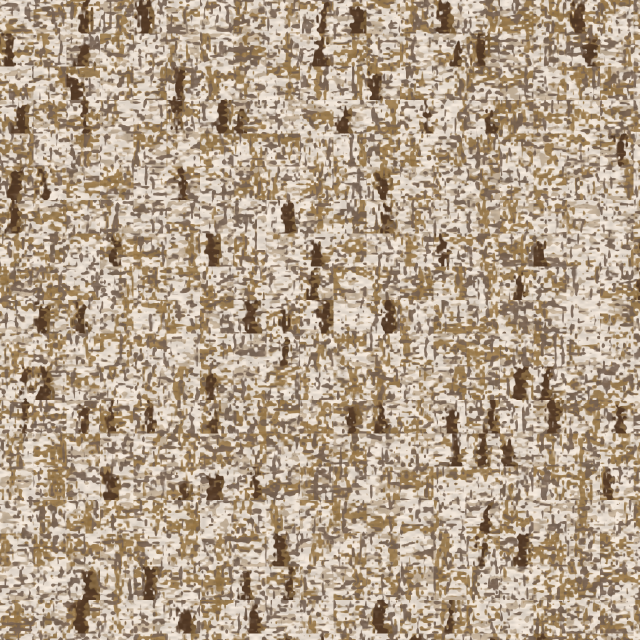
Reproduce this texture procedurally as a Shadertoy shader.

```glsl
float hash(vec2 p) {
    vec3 q = fract(vec3(p.xyx) * 0.1031);
    q += dot(q, q.yzx + 33.33);
    return fract((q.x + q.y) * q.z);
}

float noise(vec2 p) {
    vec2 i = floor(p), f = fract(p);
    f = f * f * (3.0 - 2.0 * f);
    return mix(mix(hash(i), hash(i + vec2(1, 0)), f.x),
               mix(hash(i + vec2(0, 1)), hash(i + vec2(1, 1)), f.x), f.y);
}

// Soft threshold broken up by the thread grain
float rough(float value, float grain) {
    return smoothstep(-0.12, 0.12, value + grain);
}

vec3 fabric(vec2 p) {
    const vec3 cream = vec3(0.93, 0.885, 0.835);
    const vec3 beige = vec3(0.75, 0.67, 0.57);
    const vec3 ochre = vec3(0.59, 0.46, 0.27);
    const vec3 umber = vec3(0.47, 0.39, 0.33);
    const vec3 darkBrown = vec3(0.33, 0.23, 0.15);

    // Square patches, each with its own random layout
    vec2 cell = floor(p * 19.2), f = fract(p * 19.2);
    vec2 r = vec2(hash(cell + 3.0), hash(cell + 71.0));
    vec2 s = vec2(hash(cell + 137.0), hash(cell + 211.0));
    vec2 q = p + r * 9.0;
    float weft = (noise(p * vec2(170, 250)) - 0.5) * 0.9;
    float warp = (noise(p * vec2(250, 150) + 50.0) - 0.5) * 0.9;
    float cloud = noise(q * vec2(30, 40));

    // Beige horizontal wash
    float streak = 0.6 * noise(q * vec2(35, 170)) + 0.4 * noise(q * vec2(90, 200));
    vec3 col = mix(cream, beige, 0.85 * rough(streak + 0.5 * cloud - 0.85, weft));

    // Ochre bands across and along each patch
    float across = 0.11 - abs(f.y - r.y) + 0.5 * (noise(q * vec2(40, 120)) - 0.5);
    across -= 0.35 * step(0.62, s.x);
    col = mix(col, ochre, 0.88 * rough(across, weft));
    float along = 0.08 - abs(f.x - s.y) + 0.5 * (noise(q * vec2(140, 25) + 20.0) - 0.5);
    along -= 0.35 * step(0.65, fract(s.x * 7.0));
    col = mix(col, ochre, 0.88 * rough(along, warp));

    // Broken umber scratches in both directions
    float dashes = noise(q * vec2(45, 190) + 40.0) + 0.3 * cloud - 0.99;
    col = mix(col, umber, 0.9 * rough(dashes, weft));
    float scratches = noise(q * vec2(190, 30) + 60.0) - 0.3 * cloud - 0.72;
    col = mix(col, umber, 0.9 * rough(scratches, warp));

    // Dark upright blocks, some tapering upwards, with an ochre flank
    float halfWidth = mix(0.10, 0.25, s.x) * mix(1.0, 0.35 + 0.65 * f.y, step(0.5, r.y));
    float side = f.x - mix(0.25, 0.8, s.y);
    float block = min(halfWidth - abs(side), f.y - 0.3 * fract(s.x * 5.0));
    block = 2.2 * block + 0.35 * (noise(q * vec2(120, 40) + 80.0) - 0.5);
    float flank = rough(side * 2.5 - 0.3 + 0.4 * (cloud - 0.5), weft);
    vec3 blockColor = mix(darkBrown, ochre * 0.9, 0.75 * flank);
    blockColor += 0.16 * max(weft, 0.0);
    col = mix(col, blockColor, step(0.75, r.x) * rough(block, 0.7 * warp));

    // Fine thread relief
    return col * (0.90 + 0.15 * noise(p * vec2(110, 256) + 9.0));
}

void mainImage(out vec4 fragColor, in vec2 fragCoord) {
    vec3 sum = vec3(0.0);
    for (int i = 0; i < 4; i++) {
        vec2 offset = vec2(i % 2, i / 2) * 0.5 - 0.25;
        vec2 p = (fragCoord + offset) / iResolution.xy;
        sum += fabric(vec2(p.x, 1.0 - p.y));
    }
    fragColor = vec4(sum / 4.0, 1.0);
}
```
